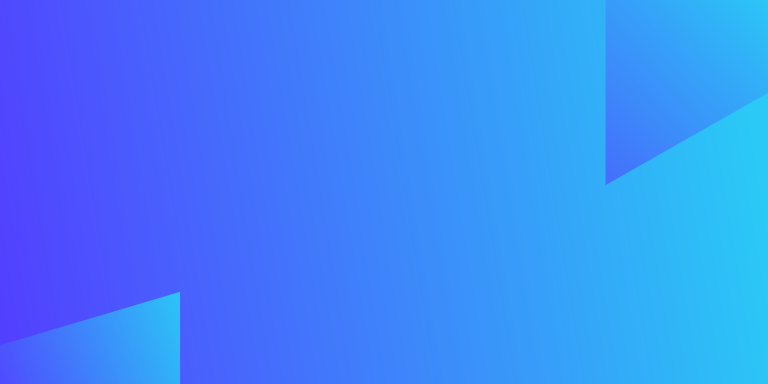
Give the GLSL for this background, as a WebGL 2 fragment shader.

```glsl
#version 300 es
precision highp float;
// Violet-to-cyan backdrop with two slanted corner panels.
// All three layers share one colour ramp, each along its own linear axis;
// the panels are intersections of half-planes with smoothed edges.

uniform vec2 u_resolution;
out vec4 fragColor;

// Colour ramp
const vec3 VIOLET = vec3(0.322, 0.250, 1.000);
const vec3 CYAN   = vec3(0.165, 0.790, 0.965);

// Canvas units: x from 0 to 2, y from 0 to 1
const vec2 CANVAS = vec2(2.0, 1.0);

// Panel corners: ends of each slanted edge
const vec2 UPPER_TIP  = vec2(1.577, 0.518);
const vec2 UPPER_EDGE = vec2(2.000, 0.758);
const vec2 LOWER_EDGE = vec2(0.000, 0.101);
const vec2 LOWER_TIP  = vec2(0.469, 0.240);

// Gradient slopes (ramp change per canvas unit) and start values
const vec2  BACK_SLOPE  = vec2(0.49, 0.08);
const float BACK_START  = -0.016;
const vec2  UPPER_SLOPE = vec2(0.75, 0.68);
const float UPPER_START = 0.33;
const vec2  LOWER_SLOPE = vec2(1.60, 0.58);
const float LOWER_START = 0.08;

vec3 ramp(float t) {
    return mix(VIOLET, CYAN, clamp(t, 0.0, 1.0));
}

// Signed distance to the line through a and b, positive on its left
float lineSide(vec2 p, vec2 a, vec2 b) {
    vec2 d = normalize(b - a);
    return dot(p - a, vec2(-d.y, d.x));
}

// Coverage of a region whose inside distance is positive
float coverage(float inside, float pixel) {
    return clamp(inside / pixel + 0.5, 0.0, 1.0);
}

void main() {
    vec2 p = gl_FragCoord.xy / u_resolution * CANVAS;
    float pixel = max(CANVAS.x / u_resolution.x, CANVAS.y / u_resolution.y);

    // Backdrop
    vec3 color = ramp(BACK_START + dot(p, BACK_SLOPE));

    // Upper right panel: above its slope and right of its tip
    float upper = min(lineSide(p, UPPER_TIP, UPPER_EDGE), p.x - UPPER_TIP.x);
    vec3 upperColor = ramp(UPPER_START + dot(p - UPPER_TIP, UPPER_SLOPE));
    color = mix(color, upperColor, coverage(upper, pixel));

    // Lower left panel: below its slope and left of its tip
    float lower = min(-lineSide(p, LOWER_EDGE, LOWER_TIP), LOWER_TIP.x - p.x);
    vec3 lowerColor = ramp(LOWER_START + dot(p, LOWER_SLOPE));
    color = mix(color, lowerColor, coverage(lower, pixel));

    fragColor = vec4(color, 1.0);
}
```
